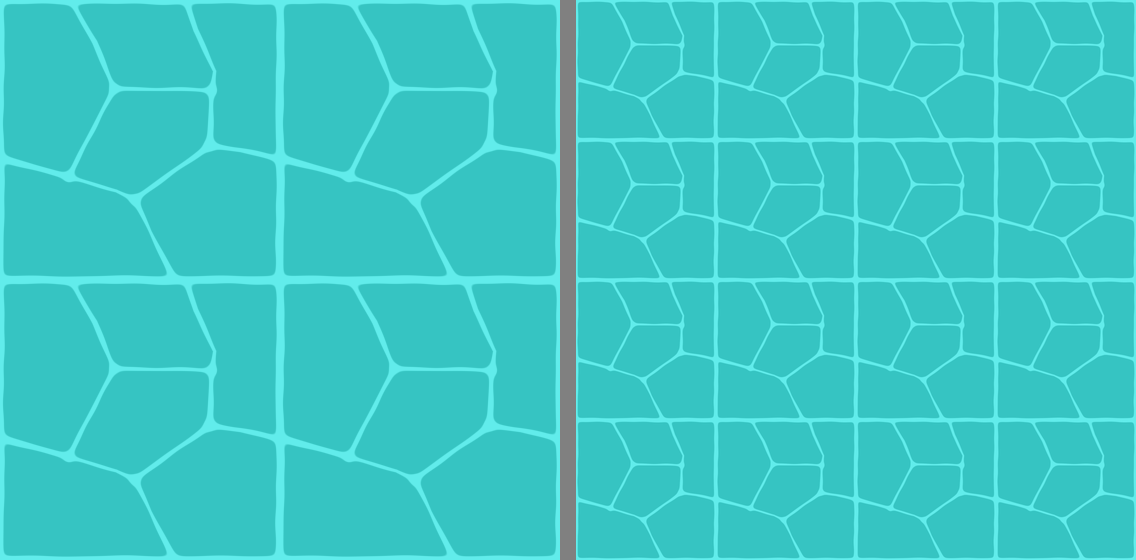
Left: one tile. Right: repeated 2 by 2.
Write a WebGL 1 fragment shader that draws this pattern.

```glsl
precision highp float;

uniform vec2 u_resolution;

const float TAU = 6.2831853;

// Distance to a joint whose half-width runs from widths.x at a to widths.y at b
float joint(vec2 p, vec2 a, vec2 b, vec2 widths) {
  vec2 ab = b - a;
  float t = clamp(dot(p - a, ab) / dot(ab, ab), 0.0, 1.0);
  return length(p - a - ab * t) - mix(widths.x, widths.y, t);
}

// Joint with one bend; widths are given at the start, bend and end
float bentJoint(vec2 p, vec2 a, vec2 bend, vec2 b, vec3 widths) {
  return min(joint(p, a, bend, widths.xy), joint(p, bend, b, widths.yz));
}

// Weight for the soft union that rounds the stone corners
float soft(float d) {
  return exp(-d / 0.0095);
}

// Hand-drawn wobble, periodic over one tile
vec2 wobble(vec2 p) {
  vec2 slow = sin(TAU * (vec2(2.0, 3.0) * p.yx + vec2(1.0, -1.0) * p + vec2(0.1, 0.45)));
  vec2 quick = sin(TAU * (vec2(7.0, 6.0) * p.yx + vec2(2.0, 3.0) * p + vec2(0.3, 0.8)));
  return 0.0016 * slow + 0.0007 * quick;
}

// Signed distance to the mortar, negative inside it
float mortar(vec2 p) {
  // Junctions inside the tile
  vec2 west = vec2(0.406, 0.685);
  vec2 north = vec2(0.758, 0.677);
  vec2 east = vec2(0.748, 0.482);
  vec2 south = vec2(0.484, 0.286);
  vec2 low = vec2(0.247, 0.367);

  // Straight joints around the tile
  vec2 border = min(p, 1.0 - p) - 0.0142;
  float sum = soft(border.x) + soft(border.y);

  // Joints that reach the border
  sum += soft(bentJoint(p, vec2(0.255, 1.0), vec2(0.339, 0.849), west, vec3(0.006, 0.010, 0.007)));
  float crooked = bentJoint(p, vec2(0.662, 1.0), vec2(0.698, 0.891), vec2(0.768, 0.745), vec3(0.009, 0.009, 0.007));
  sum += soft(min(crooked, joint(p, vec2(0.768, 0.745), north, vec2(0.007, 0.008))));
  sum += soft(bentJoint(p, east, vec2(0.859, 0.464), vec2(1.0, 0.430), vec3(0.010, 0.008, 0.011)));
  sum += soft(joint(p, vec2(0.0, 0.438), low, vec2(0.013, 0.009)));
  sum += soft(bentJoint(p, south, vec2(0.536, 0.172), vec2(0.622, 0.0), vec3(0.008, 0.006, 0.012)));

  // Joints between inner stones
  sum += soft(joint(p, west, north, vec2(0.007, 0.006)));
  sum += soft(joint(p, north, east, vec2(0.007, 0.011)));
  sum += soft(joint(p, east, south, vec2(0.009, 0.008)));
  sum += soft(bentJoint(p, south, vec2(0.417, 0.320), low, vec3(0.008, 0.006, 0.007)));
  sum += soft(joint(p, west, low, vec2(0.008, 0.008)));
  return -0.0095 * log(sum);
}

void main() {
  // Two tiles across and two down
  vec2 tile = 2.0 * gl_FragCoord.xy / u_resolution;
  float d = mortar(fract(tile + wobble(tile)));

  // Uneven joint thickness
  d += 0.0012 * sin(TAU * (4.0 * tile.x + 3.0 * tile.y)) * sin(TAU * (5.0 * tile.y - 2.0 * tile.x));

  float pixel = 2.0 / min(u_resolution.x, u_resolution.y);
  float line = 1.0 - smoothstep(-0.8 * pixel, 0.8 * pixel, d);
  vec3 stone = vec3(0.21, 0.77, 0.76);
  vec3 grout = vec3(0.38, 0.925, 0.92);
  gl_FragColor = vec4(mix(stone, grout, line), 1.0);
}
```
